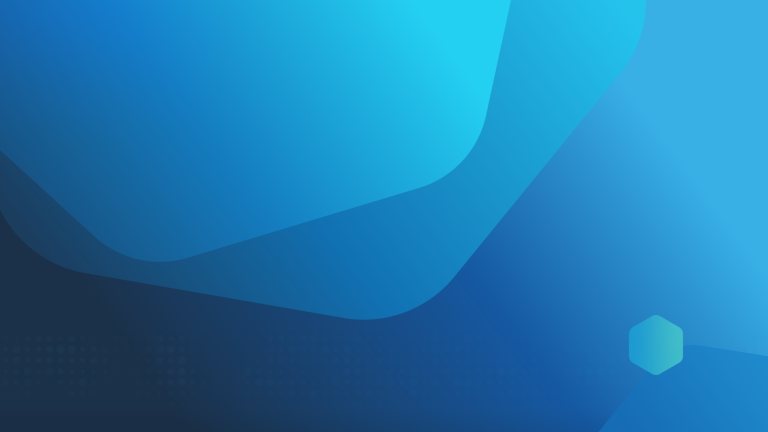
This background is drawn by a Shadertoy shader. Its source:

```glsl
// Overlapping rounded translucent panels on a diagonal navy-to-sky gradient,
// with a faint halftone dot band and a small rounded hexagon.
// Panels are rounded polygon distance fields; colours follow one light axis.

#define LIGHT_AXIS vec2(0.8, 0.6)
#define DOT_PITCH 0.0255
#define DOT_STRENGTH 0.07
#define INNER_RADIUS 0.2245
#define OUTER_RADIUS 0.271
#define CORNER_RADIUS 0.116
#define HEX_CENTER vec2(1.5185, 0.2014)
#define HEX_APOTHEM 0.0625
#define HEX_ROUND 0.0185

// Signed distance to a five-sided polygon grown by a radius
float roundedPolygon(vec2 p, vec2 v[5], float radius) {
    float d = dot(p - v[0], p - v[0]);
    float side = 1.0;
    for (int i = 0, j = 4; i < 5; j = i, i++) {
        vec2 e = v[j] - v[i];
        vec2 w = p - v[i];
        vec2 b = w - e * clamp(dot(w, e) / dot(e, e), 0.0, 1.0);
        d = min(d, dot(b, b));
        bvec3 c = bvec3(p.y >= v[i].y, p.y < v[j].y, e.x * w.y > e.y * w.x);
        if (all(c) || all(not(c))) side = -side;
    }
    return side * sqrt(d) - radius;
}

// Signed distance to a pointy-top hexagon with rounded corners
float roundedHexagon(vec2 p, float apothem, float radius) {
    const vec2 foldNormal = vec2(-0.8660254, 0.5);
    float a = apothem - radius;
    float halfSide = a * 0.57735;
    p = abs(p.yx);
    p -= 2.0 * min(dot(foldNormal, p), 0.0) * foldNormal;
    p -= vec2(clamp(p.x, -halfSide, halfSide), a);
    return length(p) * sign(p.y) - radius;
}

vec2 hash2(vec2 p) {
    vec3 q = fract(p.xyx * vec3(0.1031, 0.1030, 0.0973));
    q += dot(q, q.yzx + 33.33);
    return fract((q.xx + q.yz) * q.zy);
}

float gradientNoise(vec2 p) {
    vec2 i = floor(p), f = fract(p);
    vec2 u = f * f * (3.0 - 2.0 * f);
    vec2 k = vec2(0.0, 1.0);
    float a = dot(hash2(i) * 2.0 - 1.0, f);
    float b = dot(hash2(i + k.yx) * 2.0 - 1.0, f - k.yx);
    float c = dot(hash2(i + k.xy) * 2.0 - 1.0, f - k.xy);
    float d = dot(hash2(i + k.yy) * 2.0 - 1.0, f - k.yy);
    return mix(mix(a, b, u.x), mix(c, d, u.x), u.y);
}

// Three colours placed at three stops along the light axis
vec3 ramp(float t, vec3 stops, vec3 dark, vec3 mid, vec3 bright) {
    vec2 s = clamp((t - stops.xy) / (stops.yz - stops.xy), 0.0, 1.0);
    return mix(mix(dark, mid, s.x), bright, s.y);
}

float cover(float d) {
    float aa = 0.75 / iResolution.y;
    return 1.0 - smoothstep(-aa, aa, d);
}

// Halftone dots of varying size, strongest in a low band
float dotBand(vec2 p) {
    vec2 cell = floor(p / DOT_PITCH);
    vec2 local = (fract(p / DOT_PITCH) - 0.5) * DOT_PITCH;
    float patchy = smoothstep(-0.5, 0.4, gradientNoise(cell * 0.23));
    float size = DOT_PITCH * mix(0.16, 0.38, hash2(cell).x);
    float band = smoothstep(0.03, 0.15, p.y) * (1.0 - smoothstep(0.18, 0.27, p.y));
    return cover(length(local) - size) * patchy * band;
}

void mainImage(out vec4 fragColor, in vec2 fragCoord) {
    vec2 p = fragCoord / iResolution.y;
    float light = dot(p, LIGHT_AXIS) - 0.6;

    // Backdrop, dots and darker foot
    vec3 color = ramp(light, vec3(-0.25, 0.5, 1.04), vec3(0.106, 0.19, 0.285),
        vec3(0.083, 0.35, 0.64), vec3(0.218, 0.69, 0.902));
    color = mix(color, vec3(0.16, 0.51, 0.74), DOT_STRENGTH * dotBand(p));
    color *= mix(0.95, 1.0, smoothstep(0.0, 0.06, p.y));

    // Large outer panel
    vec2 outer[5] = vec2[5](vec2(0.0, 1.287), vec2(0.243, 0.635),
        vec2(0.842, 0.531), vec2(1.2245, 1.0), vec2(0.9745, 1.648));
    vec3 outerColor = ramp(light, vec3(-0.28, 0.287, 1.144), vec3(0.105, 0.24, 0.37),
        vec3(0.067, 0.443, 0.70), vec3(0.14, 0.765, 0.926));
    color = mix(color, outerColor, cover(roundedPolygon(p, outer, OUTER_RADIUS)));

    // Bright inner panel, bluer towards its upper left
    vec2 inner[5] = vec2[5](vec2(-0.3125, 1.243), vec2(0.37, 0.6185),
        vec2(0.9056, 0.78), vec2(1.1016, 1.685), vec2(0.2, 1.9));
    vec3 innerColor = ramp(light, vec3(-0.23, 0.2, 0.764), vec3(0.09, 0.315, 0.50),
        vec3(0.078, 0.49, 0.753), vec3(0.14, 0.815, 0.949));
    innerColor.b += 0.06 * smoothstep(0.65, 1.0, p.y) * (1.0 - smoothstep(0.1, 0.7, p.x));
    color = mix(color, innerColor, cover(roundedPolygon(p, inner, INNER_RADIUS)));

    // Lower right panel
    vec2 corner[5] = vec2[5](vec2(1.604, 0.0856), vec2(1.167, -0.454),
        vec2(1.6, -1.2), vec2(2.2, -0.9), vec2(2.289, -0.023));
    vec3 cornerColor = mix(vec3(0.085, 0.42, 0.71), vec3(0.12, 0.54, 0.80),
        smoothstep(0.5, 0.95, light));
    color = mix(color, cornerColor, cover(roundedPolygon(p, corner, CORNER_RADIUS)));

    // Translucent hexagon
    vec2 h = p - HEX_CENTER;
    vec3 hexColor = mix(vec3(0.11, 0.62, 0.83), vec3(0.27, 0.77, 0.79),
        smoothstep(-0.065, 0.065, h.x));
    color = mix(color, hexColor, 0.88 * cover(roundedHexagon(h, HEX_APOTHEM, HEX_ROUND)));

    fragColor = vec4(color, 1.0);
}
```
